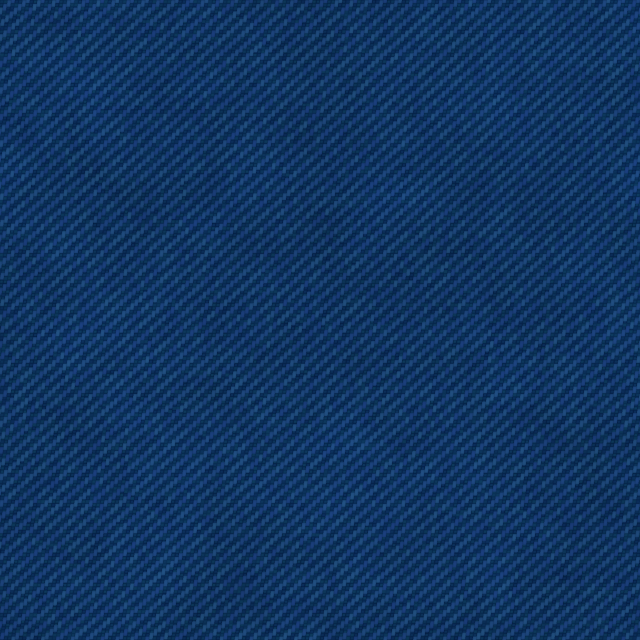
A Shadertoy shader for this texture:

```glsl
#define REPEATS vec2(43.0, 48.0)
#define THREADS 4.0
#define SLANT 0.12
#define FLOAT_SHARE 0.52
#define GROOVE 0.30
#define YARN_WEAR 0.15
#define PATCH_WEAR 0.16
#define SAMPLES 3
#define WARP_COLOR vec3(0.115, 0.272, 0.485)
#define WEFT_COLOR vec3(0.045, 0.197, 0.350)
#define SHADOW_COLOR vec3(0.012, 0.118, 0.260)
#define YARN_TINT vec3(0.04, 0.05, -0.06)

float hash(vec2 p) {
    return fract(sin(dot(p, vec2(127.1, 311.7))) * 43758.5453);
}

float valueNoise(vec2 p) {
    vec2 cell = floor(p);
    vec2 f = fract(p);
    f = f * f * (3.0 - 2.0 * f);
    float low = mix(hash(cell), hash(cell + vec2(1.0, 0.0)), f.x);
    float high = mix(hash(cell + vec2(0.0, 1.0)), hash(cell + 1.0), f.x);
    return mix(low, high, f.y);
}

// Rounded thread profile: 1 along its centre, 0 in the groove
float threadProfile(float x) {
    return smoothstep(0.0, GROOVE, min(x, 1.0 - x));
}

vec3 twill(vec2 uv) {
    vec2 p = uv * REPEATS * THREADS;

    // Leaning warp threads; each float starts above its left neighbour
    float warpX = p.x - SLANT * p.y;
    float warpId = floor(warpX);
    float repeatY = ((1.0 - SLANT) * p.y - warpId) / THREADS;
    float floatId = floor(repeatY);
    float along = fract(repeatY);
    float warp = smoothstep(0.0, 0.08, along)
               * (1.0 - smoothstep(FLOAT_SHARE - 0.08, FLOAT_SHARE, along));
    float crown = sin(clamp(along / FLOAT_SHARE, 0.0, 1.0) * 3.14159);

    // Weft lies behind, with broken grooves between its threads
    vec2 weftId = vec2(warpId, floor(p.y));
    float weftDepth = 0.3 + 0.7 * hash(weftId + 31.0);
    float weftLight = threadProfile(fract(p.y)) * threadProfile(fract(warpX));
    vec3 weftColor = mix(WEFT_COLOR, SHADOW_COLOR, weftDepth * (1.0 - weftLight));

    // Warp floats touch, so they read as one continuous rib
    float warpLight = (0.78 + 0.22 * threadProfile(fract(warpX))) * (0.82 + 0.18 * crown);
    vec3 warpColor = mix(SHADOW_COLOR, WARP_COLOR, warpLight);
    vec3 color = mix(weftColor, warpColor, warp);

    // Uneven yarn from float to float, then broad soft wear
    float yarn = mix(hash(weftId), hash(vec2(warpId, floatId)), warp) - 0.5;
    float wear = 0.5 * valueNoise(uv * vec2(8.0, 7.0))
               + 0.5 * valueNoise(uv * vec2(27.0, 23.0) + 5.0) - 0.5;
    float shade = YARN_WEAR * yarn + PATCH_WEAR * wear;
    return color * (1.0 + shade + YARN_TINT * 2.0 * yarn);
}

void mainImage(out vec4 fragColor, in vec2 fragCoord) {
    // Average a small grid inside each pixel to smooth the edges
    vec3 total = vec3(0.0);
    for (int j = 0; j < SAMPLES; j++) {
        for (int i = 0; i < SAMPLES; i++) {
            vec2 offset = (vec2(i, j) + 0.5) / float(SAMPLES) - 0.5;
            total += twill((fragCoord + offset) / iResolution.xy);
        }
    }
    fragColor = vec4(total / float(SAMPLES * SAMPLES), 1.0);
}
```
